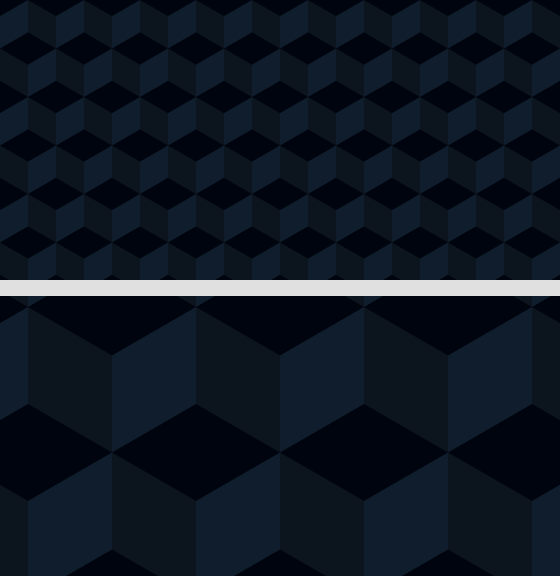
Top: the whole. Bottom: its middle third, enlarged.
Give the GLSL for this pattern, as a Shadertoy shader.

```glsl
const float CUBES_ACROSS = 10.0;
const vec3 TOP_COLOR   = vec3(0.000, 0.016, 0.055);
const vec3 LEFT_COLOR  = vec3(0.047, 0.078, 0.118);
const vec3 RIGHT_COLOR = vec3(0.059, 0.114, 0.171);
const int SAMPLES = 4;                  // per axis, for edge smoothing

const float SIDE = 0.57735;             // hexagon side for a cube of width 1
const vec2 PERIOD = vec2(1.0, 3.0 * SIDE);

// Offset from the centre of the nearest hexagon in the staggered grid
vec2 hexLocal(vec2 p) {
    vec2 evenRow = mod(p + 0.5 * PERIOD, PERIOD) - 0.5 * PERIOD;
    vec2 oddRow = mod(p, PERIOD) - 0.5 * PERIOD;
    return dot(evenRow, evenRow) < dot(oddRow, oddRow) ? evenRow : oddRow;
}

// Each hexagon splits into the three visible faces of a cube; y points down
vec3 cubeColor(vec2 p) {
    vec2 local = hexLocal(p - vec2(0.0, 0.5 * SIDE));
    if (local.y < -SIDE * abs(local.x)) return TOP_COLOR;
    return local.x < 0.0 ? LEFT_COLOR : RIGHT_COLOR;
}

void mainImage(out vec4 fragColor, in vec2 fragCoord) {
    float scale = CUBES_ACROSS / iResolution.x;
    vec3 sum = vec3(0.0);

    // Average a regular grid of samples inside the pixel
    for (int j = 0; j < SAMPLES; j++) {
        for (int i = 0; i < SAMPLES; i++) {
            vec2 jitter = (vec2(i, j) + 0.5) / float(SAMPLES) - 0.5;
            vec2 pos = fragCoord + jitter;
            sum += cubeColor(vec2(pos.x, iResolution.y - pos.y) * scale);
        }
    }
    fragColor = vec4(sum / float(SAMPLES * SAMPLES), 1.0);
}
```
